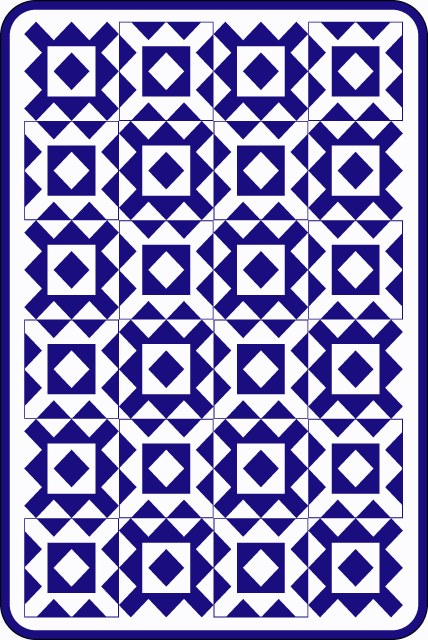
Write a Shadertoy shader that draws this pattern.

```glsl
const vec3 PAPER = vec3(0.99, 0.99, 1.0);
const vec3 INK = vec3(0.10, 0.05, 0.50);
const vec3 OUTLINE = vec3(0.02, 0.02, 0.04);

float roundedBox(vec2 p, vec2 halfSize, float radius) {
    vec2 d = abs(p) - halfSize + radius;
    return length(max(d, 0.0)) + min(max(d.x, d.y), 0.0) - radius;
}

// Two triangles standing on the upper edge of a folded unit cell
float teeth(vec2 a) {
    return abs(a.x - 0.1875) + 0.5 - a.y - 0.1875;
}

// Ink coverage of one tile; q runs from -0.5 to 0.5
bool tileInk(vec2 q, bool darkTile) {
    vec2 a = abs(q);
    float edge = max(a.x, a.y);
    bool cut = min(teeth(a), teeth(a.yx)) < 0.0;
    bool corner = a.x + a.y > 0.875;
    bool square = edge < 0.253;
    bool diamond = a.x + a.y < 0.19;

    if (darkTile) return diamond || !(cut || corner || square);
    return cut || (square && !diamond) || edge > 0.491;
}

vec3 cardColor(vec2 p, float aspect) {
    vec2 halfCard = vec2(0.5 * aspect, 0.5);
    vec2 centered = p - halfCard;

    // Rounded frame with a thin dark rim
    float rim = roundedBox(centered, halfCard, 0.056);
    if (rim > 0.0) return PAPER;
    if (rim > -0.0019) return OUTLINE;
    if (rim > -0.0152) return INK;

    // Checkerboard of four by six tiles
    vec2 grid = (p / vec2(aspect, 1.0) - vec2(0.0566, 0.0352))
              / vec2(0.8848, 0.931) * vec2(4.0, 6.0);
    vec2 cell = floor(grid);
    if (any(lessThan(cell, vec2(0.0))) || cell.x > 3.0 || cell.y > 5.0) return PAPER;
    bool darkTile = mod(cell.x + cell.y, 2.0) > 0.5;
    return tileInk(fract(grid) - 0.5, darkTile) ? INK : PAPER;
}

void mainImage(out vec4 fragColor, in vec2 fragCoord) {
    // Average a 4 by 4 grid of samples for smooth edges
    vec3 sum = vec3(0.0);
    for (int y = 0; y < 4; y++) {
        for (int x = 0; x < 4; x++) {
            vec2 offset = (vec2(x, y) + 0.5) / 4.0 - 0.5;
            sum += cardColor((fragCoord + offset) / iResolution.y, iResolution.x / iResolution.y);
        }
    }
    fragColor = vec4(sum / 16.0, 1.0);
}
```
